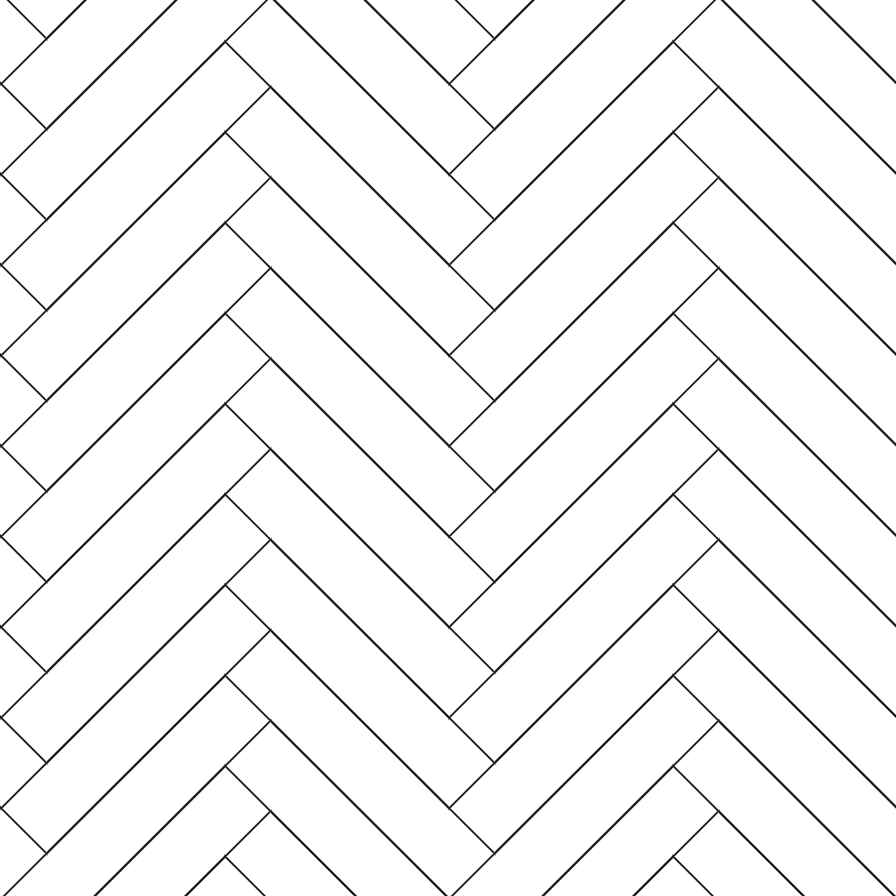
A Shadertoy shader for this pattern:

```glsl
// Herringbone planks in thin dark outline on white, two zigzags across.
// Two mirrored families of slanted segments repeat down the canvas; each
// overlaps its neighbour at peaks and valleys to close the plank ends.

#define COLUMN_WIDTH 0.25
#define ROW_HEIGHT 0.10104
#define SLOPE 0.997
#define VALLEY vec2(0.0013, -0.0031)
#define SIDE_WIDTH 0.0025
#define END_WIDTH 0.0020
#define INK vec3(0.08, 0.07, 0.08)
#define PAPER vec3(1.0)

// Signed offset from the nearest multiple of period
float centredMod(float value, float period) {
    return mod(value + 0.5 * period, period) - 0.5 * period;
}

// Coverage of one segment family starting at the origin of p
float plankLines(vec2 p, float slope, float pixel) {
    float overlap = 0.5 * ROW_HEIGHT / abs(slope);
    float halfSpan = 0.5 * (COLUMN_WIDTH + overlap);

    // Horizontal position measured from the middle of the segment
    float along = centredMod(p.x - halfSpan, 2.0 * COLUMN_WIDTH);
    float rise = slope * (along + halfSpan);
    float across = centredMod(p.y - rise, ROW_HEIGHT) / sqrt(1.0 + slope * slope);
    float beyond = max(abs(along) - halfSpan, 0.0);
    float dist = length(vec2(across, beyond));

    // Plank ends are drawn finer than the long sides
    float isEnd = smoothstep(-pixel, pixel, abs(along) - halfSpan + overlap);
    float width = mix(SIDE_WIDTH, END_WIDTH, isEnd);
    return 1.0 - smoothstep(-0.75 * pixel, 0.75 * pixel, dist - 0.5 * width);
}

void mainImage(out vec4 fragColor, in vec2 fragCoord) {
    float pixel = 1.0 / iResolution.y;
    vec2 p = fragCoord * pixel - VALLEY;
    vec2 peak = vec2(COLUMN_WIDTH, SLOPE * COLUMN_WIDTH);

    // Rising lines leave the valleys, falling lines leave the peaks
    float rising = plankLines(p, SLOPE, pixel);
    float falling = plankLines(p - peak, -SLOPE, pixel);

    fragColor = vec4(mix(PAPER, INK, max(rising, falling)), 1.0);
}
```
